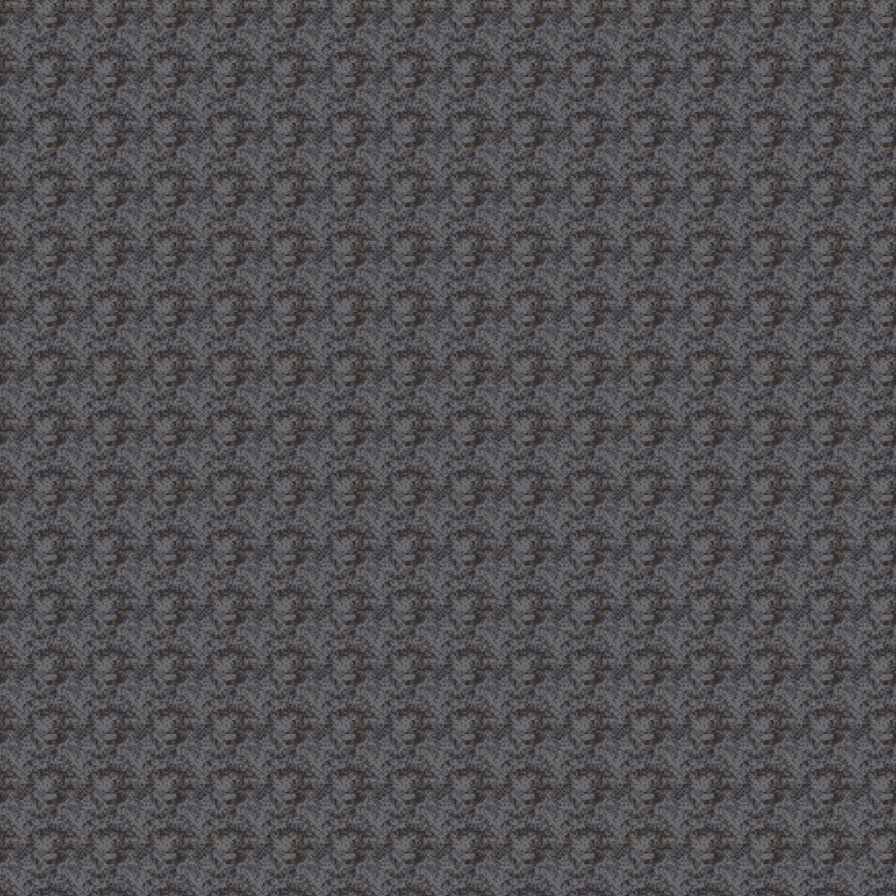
Give the GLSL for this texture, as a three.js fragment shader.

```glsl
// Dark grey speckled granite: one grainy stone tile repeated in a square grid.
varying vec2 vUv;

// Layout, in cells per tile
const float REPEATS = 15.0;
const float CLOUD_CELLS = 6.0;
const float CLUMP_CELLS = 12.0;
const float GRAIN_CELLS = 29.0;
const float FLECK_CELLS = 19.0;

// Tone balance
const float BASE_TONE = 0.58;
const float CLOUD_GAIN = 0.36;
const float CLUMP_GAIN = 0.34;
const float GRAIN_GAIN = 0.84;
const float BAND_GAIN = 0.025;
const float FLECK_AMOUNT = 0.75;

// Stone colours from dark to pale, and the warm mineral flecks
const vec3 SOOT = vec3(0.20, 0.19, 0.18);
const vec3 SLATE = vec3(0.25, 0.25, 0.27);
const vec3 STONE = vec3(0.31, 0.31, 0.32);
const vec3 ASH = vec3(0.35, 0.35, 0.36);
const vec3 PALE = vec3(0.42, 0.42, 0.42);
const vec3 OCHRE = vec3(0.30, 0.29, 0.26);

const float TAU = 6.2831853;

float hash(vec2 cell, float seed) {
  vec3 lattice = vec3(cell * vec2(37.0, 59.0), dot(cell, vec2(23.0, 41.0)));
  vec3 q = fract((lattice + seed) * vec3(0.1031, 0.1030, 0.0973));
  q += dot(q, q.zyx + 31.32);
  return fract((q.x + q.y) * q.z);
}

// Value noise that wraps after one tile
float tileNoise(vec2 tile, float cells, float seed) {
  vec2 p = tile * cells;
  vec2 i = floor(p);
  vec2 f = fract(p);
  f = f * f * (3.0 - 2.0 * f);
  vec2 a = mod(i, cells);
  vec2 b = mod(i + 1.0, cells);
  float low = mix(hash(a, seed), hash(vec2(b.x, a.y), seed), f.x);
  float high = mix(hash(vec2(a.x, b.y), seed), hash(b, seed), f.x);
  return mix(low, high, f.y);
}

// Evenly spaced ramp, so that no single grey dominates
vec3 stoneRamp(float tone) {
  vec3 color = mix(SOOT, SLATE, clamp((tone - 0.18) / 0.20, 0.0, 1.0));
  color = mix(color, STONE, clamp((tone - 0.38) / 0.16, 0.0, 1.0));
  color = mix(color, ASH, clamp((tone - 0.54) / 0.14, 0.0, 1.0));
  return mix(color, PALE, clamp((tone - 0.68) / 0.26, 0.0, 1.0));
}

void main() {
  vec2 tile = fract(vUv * REPEATS);

  // Soft clouds, crisp dark clumps and fine grain
  float cloud = tileNoise(tile, CLOUD_CELLS, 17.0) - 0.5;
  float clump = smoothstep(0.30, 0.58, tileNoise(tile, CLUMP_CELLS, 53.0)) - 0.6;
  float grain = tileNoise(tile, GRAIN_CELLS, 131.0) - 0.5;

  // Faint slanting dark band
  float wave = 0.10 * sin(TAU * tile.x);
  float band = -cos(TAU * (tile.y - 0.06 + wave));

  float tone = BASE_TONE + CLOUD_GAIN * cloud + CLUMP_GAIN * clump;
  tone += GRAIN_GAIN * grain + BAND_GAIN * band;
  vec3 color = stoneRamp(tone);

  // Warm flecks sit in the darker stone
  float fleck = smoothstep(0.58, 0.74, tileNoise(tile, FLECK_CELLS, 211.0));
  fleck *= 1.0 - smoothstep(0.40, 0.58, tone);
  color = mix(color, OCHRE, FLECK_AMOUNT * fleck);

  gl_FragColor = vec4(color, 1.0);
}
```
